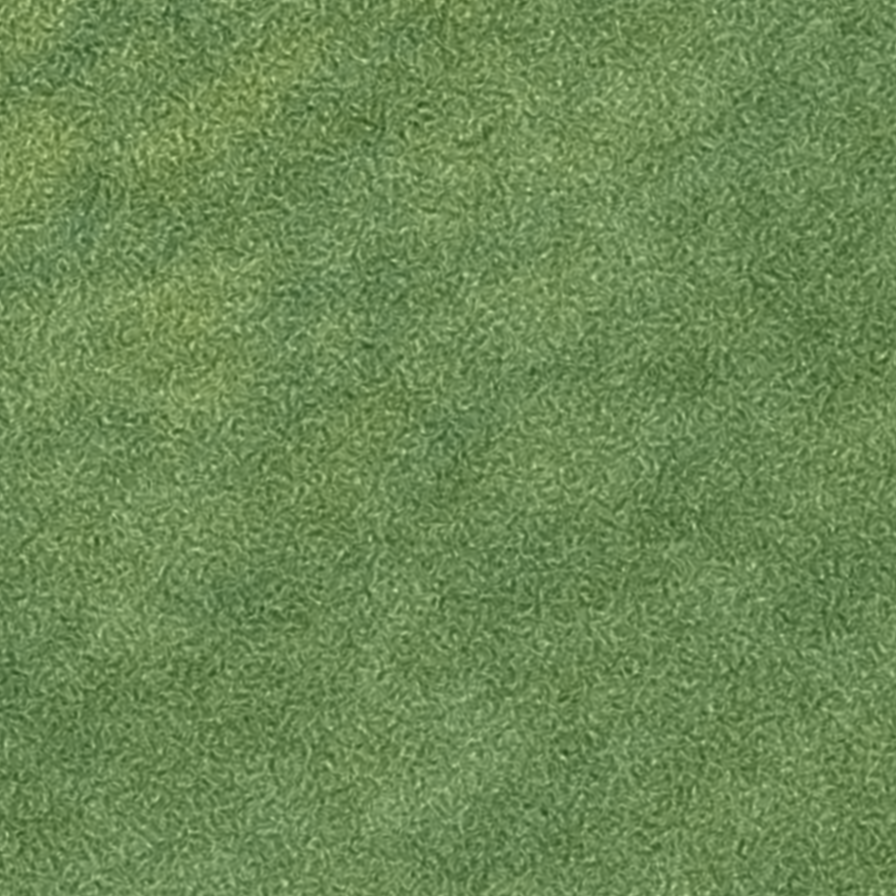
Write a Shadertoy shader that draws this texture.

```glsl
// Short mown turf seen from above: fine curled blades in muted green.
// Blades are Gabor noise (randomly turned wave packets scattered on a grid);
// slanted cloud noise adds soft light and faintly yellowed patches.

vec2 hash2(vec2 p) {
    vec2 q = vec2(dot(p, vec2(127.1, 311.7)), dot(p, vec2(269.5, 183.3)));
    return fract(sin(q) * 43758.5453);
}

float valueNoise(vec2 p) {
    vec2 cell = floor(p), f = fract(p);
    f = f * f * (3.0 - 2.0 * f);
    float low = mix(hash2(cell).x, hash2(cell + vec2(1, 0)).x, f.x);
    float high = mix(hash2(cell + vec2(0, 1)).x, hash2(cell + vec2(1, 1)).x, f.x);
    return mix(low, high, f.y);
}

// Cloud noise centred on zero
float clouds(vec2 p) {
    float sum = 0.0, amplitude = 0.5;
    for (int i = 0; i < 4; i++) {
        sum += amplitude * (valueNoise(p) - 0.5);
        p = mat2(1.6, 1.2, -1.2, 1.6) * p + 7.3;
        amplitude *= 0.55;
    }
    return sum;
}

// Worm-like strokes, about one wave per cell, with unit deviation
float blades(vec2 p) {
    vec2 home = floor(p);
    float sum = 0.0;
    for (int y = -1; y <= 1; y++)
    for (int x = -1; x <= 1; x++)
    for (int k = 0; k < 2; k++) {
        vec2 cell = home + vec2(x, y);
        vec2 seed = cell + float(k) * 37.7;
        vec2 d = p - cell - hash2(seed);
        vec2 turn = 6.2832 * hash2(seed + 91.3);
        float window = max(0.0, 1.0 - dot(d, d));
        float wave = cos(6.2832 * dot(d, vec2(cos(turn.x), sin(turn.x))) + turn.y);
        sum += window * window * window * wave;
    }
    return sum * 1.5;
}

void mainImage(out vec4 fragColor, in vec2 fragCoord) {
    vec2 uv = fragCoord / iResolution.y;

    // Broad patches, drawn out along a rising diagonal
    vec2 slanted = mat2(0.8, -0.6, 0.6, 0.8) * uv;
    float light = clouds(slanted * vec2(6.0, 11.0) + 3.1);
    float clump = clouds(uv * 36.0 + 11.0);
    float corner = smoothstep(0.8, 0.1, length(uv - vec2(0.15, 0.95)));
    float patches = clouds(slanted * vec2(8.0, 13.0) + 23.7);
    float warmth = patches * (0.03 + 0.06 * corner) + 0.018 * corner;

    // Blade grain at two sizes, its highlights a little stronger
    vec2 bend = vec2(valueNoise(uv * 50.0), valueNoise(uv * 50.0 + 40.0));
    vec2 curled = uv + 0.003 * bend;
    float grain = 0.86 * blades(curled * 75.0) + 0.51 * blades(curled * 118.0 + 50.0);
    grain += 0.05 * (grain * grain - 1.0);

    // Yellowed patches are also the paler ones
    float tone = grain * (0.059 + 0.008 * corner) + 0.10 * light + 0.12 * clump
               + (0.02 + 0.12 * patches) * corner - 0.004;
    vec3 turf = vec3(0.426, 0.540, 0.338);
    turf += tone * vec3(1.0, 0.97, 0.93);
    turf += warmth * vec3(0.7, 0.25, -0.8);
    fragColor = vec4(clamp(turf, 0.0, 1.0), 1.0);
}
```
